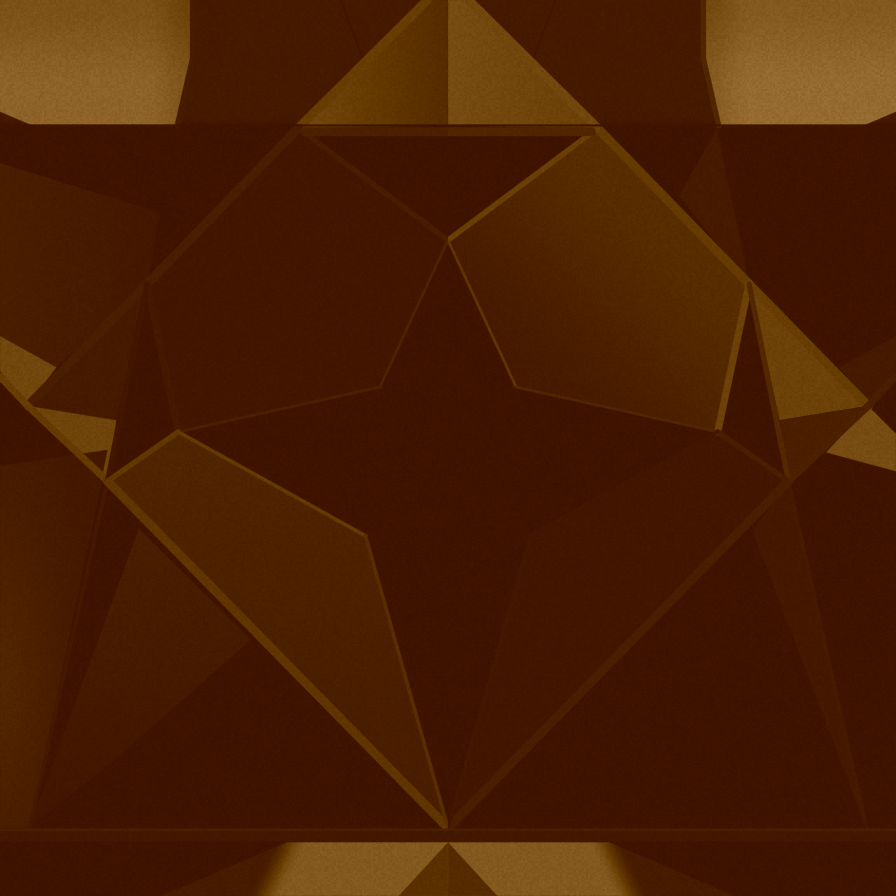
A Shadertoy shader for this background:

```glsl
// Dim amber facets: a folded diamond around a dark four-armed star.
// Facets are polygon distances in mirrored space, with separate left and
// right brightness; bevels are soft segments, and a fine grain covers all.

vec2 m;       // mirrored position: x is the distance from the centre line
vec2 side;    // (1,0) on the left half, (0,1) on the right half
float light;  // brightness built up layer by layer
float aa;     // edge softness

float hash(vec2 p) {
    vec3 q = fract(vec3(p.xyx) * 0.1031);
    q += dot(q, q.yzx + 33.33);
    return fract((q.x + q.y) * q.z);
}

float segmentDistance(vec2 a, vec2 b) {
    vec2 v = b - a, w = m - a;
    return length(w - v * clamp(dot(w, v) / max(dot(v, v), 1e-6), 0.0, 1.0));
}

// Fills a polygon; tone holds left and right brightness, negative skips a side.
void facet(vec2 a, vec2 b, vec2 c, vec2 d, vec2 e, vec2 tone) {
    vec2 v[5] = vec2[5](a, b, c, d, e);
    float dist = 10.0, s = 1.0;
    for (int i = 0; i < 5; i++) {
        vec2 p = v[i], q = v[(i + 1) % 5];
        dist = min(dist, segmentDistance(p, q));
        if ((p.y > m.y) != (q.y > m.y) &&
            m.x < p.x + (q.x - p.x) * (m.y - p.y) / (q.y - p.y)) s = -s;
    }
    float value = dot(tone, side);
    if (value >= 0.0) light = mix(light, value, 1.0 - smoothstep(-aa, aa, s * dist));
}

void facet(vec2 a, vec2 b, vec2 c, vec2 d, vec2 tone) { facet(a, b, c, d, d, tone); }
void facet(vec2 a, vec2 b, vec2 c, vec2 tone) { facet(a, b, c, c, c, tone); }

// Draws a bevel of the given half width.
void bevel(vec2 a, vec2 b, float width, vec2 tone) {
    float value = dot(tone, side);
    float cover = 1.0 - smoothstep(width - aa, width + aa, segmentDistance(a, b));
    if (value >= 0.0) light = mix(light, value, cover);
}

void mainImage(out vec4 fragColor, in vec2 fragCoord) {
    vec2 uv = fragCoord / iResolution.xy;
    m = vec2(abs(uv.x - 0.5), uv.y);
    side = uv.x < 0.5 ? vec2(1, 0) : vec2(0, 1);
    aa = 0.8 / iResolution.y;

    // Shared corners of the diamond and the star
    vec2 apex = vec2(0, 0.732), shoulder = vec2(0.167, 0.857);
    vec2 elbow = vec2(0.336, 0.683), arm = vec2(0.301, 0.518);
    vec2 upperNotch = vec2(0.076, 0.568), lowerNotch = vec2(0.092, 0.402);
    vec2 hip = vec2(0.38, 0.463), outer = vec2(0.469, 0.547);
    vec2 foot = vec2(0, 0.076), base = vec2(0.467, 0.076);
    vec2 pocket = vec2(0.37, 0.531);

    // Backdrop and top windows
    light = 0.008 + 0.025 * smoothstep(0.855, 0.87, m.y);
    float windowShade = 0.32 - 0.07 * smoothstep(0.9, 1.0, m.y);
    windowShade -= 0.06 * (1.0 - smoothstep(0.287, 0.34, m.x));
    facet(vec2(0.287, 3), vec2(0.287, 0.935), vec2(0.302, 0.86),
          vec2(0.464, 0.86), vec2(0.53, 0.888), vec2(windowShade, windowShade + 0.03));
    bevel(vec2(0.285, 1), vec2(0.285, 0.935), 0.003, vec2(0.04, 0.08));
    bevel(vec2(0.285, 0.935), vec2(0.302, 0.86), 0.003, vec2(0.04, 0.08));
    bevel(vec2(0.12, 1), vec2(0.095, 0.935), 0.001, vec2(0.015));

    // Top gable
    facet(vec2(0, 0.86), shoulder, vec2(0.023, 1), vec2(0, 1),
          vec2(0.1 + 0.7 * m.x, 0.23 - 0.3 * m.x));
    bevel(vec2(0.023, 1), shoulder, 0.005, vec2(0.17, 0.21));

    // Side folds
    facet(vec2(0.5, 0.818), vec2(0.322, 0.763), elbow, vec2(0.437, 0.59),
          vec2(0.5, 0.625), vec2(0.025 + 0.14 * (m.x - 0.32), -1));
    facet(vec2(0.3, 0.857), elbow, vec2(0.258, 0.781), vec2(-1, 0.035));
    facet(elbow, outer, pocket, vec2(0.035, 0.19));
    facet(outer, pocket, hip, vec2(0.2, 0.055));
    facet(vec2(0.5, 0.625), vec2(0.437, 0.59), outer, vec2(0.5, 0.586), vec2(0.21, 0.035));
    facet(outer, vec2(0.422, 0.495), vec2(0.5, 0.474), vec2(0.5, 0.516), vec2(-1, 0.23));

    // Lower wings
    float wingGlow = 0.03 + 0.05 * smoothstep(0.4, 0.5, m.x) * exp(-30.0 * pow(m.y - 0.24, 2.0));
    facet(vec2(0.5, 0.48), vec2(0.38, 0.498), vec2(0.402, 0.388), base,
          vec2(0.5, 0.076), vec2(wingGlow, -1));
    facet(vec2(0.345, 0.41), vec2(0.22, 0.286), vec2(0.37, 0.154), base,
          vec2(0.01 + 0.1 * m.y, -1));
    facet(vec2(0.34, 0.407), hip, base, vec2(-1, 0.03));
    bevel(hip, base, 0.002, vec2(0.03, 0.035));

    // Four facets around the star
    float warm = 0.035 + 0.075 * smoothstep(0.65, 1.02, m.x + m.y);
    facet(apex, shoulder, elbow, arm, upperNotch, vec2(0.02, warm));
    facet(hip, arm, lowerNotch, foot, vec2(0.05 + 0.09 * max(m.y - 0.2, 0.0), 0.02));

    // Diamond rim, then the star's edges
    bevel(shoulder, elbow, 0.005, vec2(0.05, 0.16));
    bevel(elbow, outer, 0.005, vec2(0.05, 0.17));
    bevel(outer, vec2(0.5, 0.58), 0.004, vec2(0.17, 0.05));
    bevel(outer, hip, 0.004, vec2(0.16, 0.06));
    bevel(hip, foot, 0.005, vec2(0.14, 0.05));
    bevel(apex, shoulder, 0.003, vec2(0.045, 0.18));
    bevel(elbow, arm, 0.004, vec2(0.03, 0.19));
    bevel(elbow, hip, 0.003, vec2(0.02, 0.09));
    bevel(arm, hip, 0.003, vec2(0.15, 0.05));
    bevel(apex, upperNotch, 0.0015, vec2(0.07, 0.14));
    bevel(upperNotch, arm, 0.0015, vec2(0.06, 0.08));
    bevel(arm, lowerNotch, 0.002, vec2(0.16, 0.02));
    bevel(lowerNotch, foot, 0.002, vec2(0.11, 0.025));

    // Crossbars and lower lamp with feathered sides
    bevel(vec2(0, 0.853), vec2(0.16, 0.853), 0.005, vec2(0.06, 0.08));
    bevel(vec2(0, 0.86), vec2(0.5, 0.86), 0.0012, vec2(0.01));
    bevel(vec2(0, 0.067), vec2(0.5, 0.067), 0.006, vec2(0.025));
    bevel(vec2(0, 0.074), vec2(0.5, 0.074), 0.0012, vec2(0.06));
    float edge = m.x - 0.5 * (0.06 - m.y);
    float lamp = 0.04 + 0.24 * (1.0 - smoothstep(0.155, 0.195, edge));
    facet(vec2(0, 0.06), vec2(0.18, 0.06), vec2(0.32, 0), vec2(0), vec2(lamp));
    facet(vec2(0, 0.06), vec2(0.055, 0), vec2(0), vec2(0.12, 0.1));

    // Grain and amber ramp; blue appears only in the highlights
    light += (hash(floor(uv * 512.0)) - 0.5) * (0.012 + 0.08 * light);
    fragColor = vec4(max(vec3(0.235, 0.065, -0.16) + light, 0.0), 1.0);
}
```
